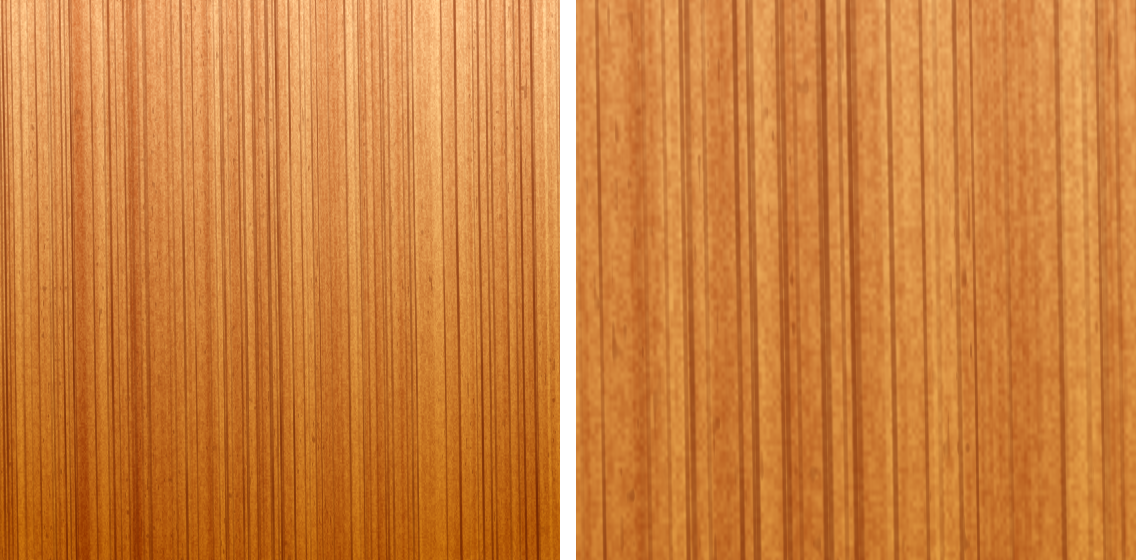
Left, the full canvas; right, a detail of the centre.
A WebGL 1 fragment shader for this texture:

```glsl
precision highp float;

uniform vec2 u_resolution;

// Sine-free hash, 0..1
float hash(vec2 p) {
  vec3 q = fract(vec3(p.xyx) * 0.1031);
  q += dot(q, q.yzx + 33.33);
  return fract((q.x + q.y) * q.z);
}

// Smooth value noise
float noise(vec2 p) {
  vec2 cell = floor(p);
  vec2 f = fract(p);
  f = f * f * (3.0 - 2.0 * f);
  float low = mix(hash(cell), hash(cell + vec2(1.0, 0.0)), f.x);
  float high = mix(hash(cell + vec2(0.0, 1.0)), hash(cell + 1.0), f.x);
  return mix(low, high, f.y);
}

// Flat strips with soft borders, centred on zero
float strips(float x, float count, float seed) {
  float cell = floor(x * count);
  float edge = smoothstep(0.6, 1.0, fract(x * count));
  return mix(hash(vec2(cell, seed)), hash(vec2(cell + 1.0, seed)), edge) - 0.5;
}

// One thin line per cell, of random place, width and strength
float lines(vec2 p, float count, float width, float seed) {
  float cell = floor(p.x * count);
  float center = mix(0.25, 0.75, hash(vec2(cell, seed)));
  float distance = abs(fract(p.x * count) - center) / count;
  float halfWidth = width * mix(0.6, 1.2, hash(vec2(cell, seed + 3.0)));
  float pixel = 1.0 / u_resolution.x;
  float profile = 1.0 - smoothstep(halfWidth * 0.3, halfWidth + 0.5 * pixel, distance);
  float strength = smoothstep(0.25, 0.95, hash(vec2(cell, seed + 7.0)));
  float fade = mix(0.55, 1.0, noise(vec2(cell * 5.0 + seed, p.y * 9.0)));
  return profile * strength * fade;
}

// Lightness of the wood: broad bands down to fine fibres
float woodTone(vec2 p) {
  float tone = 0.70;
  tone += 0.28 * strips(p.x, 15.0, 11.0);
  tone += 0.34 * strips(p.x, 47.0, 23.0);
  tone += 0.36 * strips(p.x, 118.0, 37.0);
  tone += 0.24 * strips(p.x, 240.0, 41.0);
  tone += 0.14 * (noise(p * vec2(150.0, 5.0)) - 0.5);
  return tone;
}

// Short fibres and speckle
float grain(vec2 p) {
  float fibre = noise(p * vec2(310.0, 95.0)) - 0.5;
  float speckle = noise(p * vec2(470.0, 300.0) + 19.0) - 0.5;
  return 0.26 * fibre + 0.38 * speckle;
}

// Small dark dashes
float pores(vec2 p) {
  float dash = smoothstep(0.80, 0.98, noise(p * vec2(300.0, 70.0) + 57.0));
  return dash * smoothstep(0.35, 0.8, noise(p * vec2(45.0, 4.0)));
}

void main() {
  vec2 uv = gl_FragCoord.xy / u_resolution;

  // Slight lean, and uneven spacing of the strips
  vec2 p = uv;
  p.x += 0.013 * uv.y + 2.0;
  p.x += 0.012 * noise(vec2(p.x * 13.0, 4.0));
  p.x += 0.0012 * noise(vec2(p.x * 6.0, uv.y * 3.0));

  // Light falls from above and fades at the lower corners
  float side = uv.x - 0.5;
  float light = clamp(uv.y - 0.4 * side * side * (1.0 - uv.y) + 0.02, 0.0, 1.0);
  vec3 paleWood = mix(vec3(0.77, 0.43, 0.05), vec3(1.0, 0.79, 0.55), light);
  vec3 redWood = mix(vec3(0.60, 0.23, 0.0), vec3(0.86, 0.50, 0.26), light);
  vec3 darkLine = redWood * vec3(0.70, 0.54, 0.42);

  // Base wood with a few wide reddish bands
  float tone = woodTone(p) + grain(p);
  tone -= 0.45 * lines(p, 10.0, 0.011, 61.0);
  vec3 color = mix(redWood, paleWood, clamp(tone, -0.3, 1.2));

  // Growth lines and pores
  float growth = 0.85 * lines(p, 52.0, 0.0023, 71.0);
  growth = max(growth, 0.62 * lines(p, 85.0, 0.0019, 83.0));
  growth = max(growth, 0.40 * pores(p));
  color = mix(color, darkLine, growth);

  gl_FragColor = vec4(clamp(color, 0.0, 1.0), 1.0);
}
```
